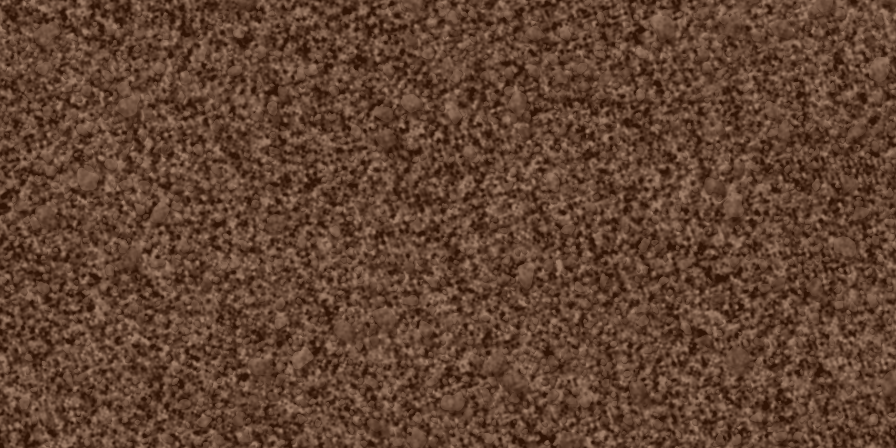
Give the GLSL for this texture, as a WebGL 1 fragment shader.

```glsl
precision highp float;

uniform vec2 u_resolution;

#define GRAIN_SCALE 96.0
#define GRAIN_CONTRAST 1.08
#define GROUND_TONE 0.44
#define CLOD_TONE 0.64
#define CLOD_LAYERS 3
#define FINEST_CLODS 44.0
#define CLOD_AMOUNT 0.42
#define SHADOW_DEPTH 0.5
#define DARK_SOIL vec3(0.225, 0.117, 0.058)
#define LIGHT_SOIL vec3(0.580, 0.452, 0.370)

float hash(vec2 p) {
  return fract(sin(dot(p, vec2(127.1, 311.7))) * 43758.5453);
}

vec2 hash2(vec2 p) {
  return vec2(hash(p), hash(p + 57.3));
}

mat2 rotation(float angle) {
  float c = cos(angle), s = sin(angle);
  return mat2(c, s, -s, c);
}

float noise(vec2 p) {
  vec2 cell = floor(p);
  vec2 f = fract(p);
  f = f * f * (3.0 - 2.0 * f);
  float low = mix(hash(cell), hash(cell + vec2(1.0, 0.0)), f.x);
  float high = mix(hash(cell + vec2(0.0, 1.0)), hash(cell + 1.0), f.x);
  return mix(low, high, f.y);
}

// Fine crumbs: two rotated octaves centred on zero
float crumbs(vec2 p) {
  float coarse = noise(rotation(0.5) * p * GRAIN_SCALE) - 0.5;
  float fine = noise(rotation(1.2) * p * GRAIN_SCALE * 1.65 + 19.0) - 0.5;
  return coarse + 0.75 * fine;
}

// Lays one size of lumps, with their shadows, over the tone below
float addClods(float tone, vec2 p, float cells, float amount, float grain) {
  vec2 q = p * cells;
  vec2 home = floor(q);
  vec2 lightDir = normalize(vec2(-0.4, 1.0));
  float pixel = cells / u_resolution.y;
  vec2 warp = vec2(noise(q * 4.0), noise(q * 4.0 + 31.0)) - 0.5;

  for (int j = -1; j <= 1; j++) {
    for (int i = -1; i <= 1; i++) {
      vec2 id = home + vec2(float(i), float(j));
      vec2 seed = id + cells * 3.7;
      float patchiness = 0.3 + 1.4 * noise(id / cells * 4.0 + 8.0);
      if (hash(seed) > amount * patchiness) continue;

      float radius = mix(0.19, 0.33, hash(seed + 11.0));
      vec2 offset = q - id - 0.2 - 0.6 * hash2(seed + 23.0);
      mat2 turn = rotation(6.283 * hash(seed + 37.0));
      vec2 stretch = vec2(0.88, 1.2);
      vec2 shape = offset + warp * 0.2;
      float dist = length(turn * shape * stretch) / radius;
      float shadowDist = length(turn * (shape + lightDir * 0.13) * stretch) / radius;

      float shadow = 1.0 - smoothstep(0.75, 1.4, shadowDist);
      tone *= 1.0 - SHADOW_DEPTH * shadow;

      float edge = 0.6 * pixel / radius;
      float cover = 1.0 - smoothstep(1.0 - edge, 1.0 + edge, dist);
      float face = CLOD_TONE + 0.24 * (hash(seed + 41.0) - 0.5);
      face += 0.16 * dot(offset, lightDir) / radius - 0.1 * dist * dist;
      face += 0.42 * grain;
      tone = mix(tone, face, cover * 0.94);
    }
  }
  return tone;
}

void main() {
  vec2 p = gl_FragCoord.xy / u_resolution.y;
  float grain = crumbs(p);

  // Loose ground with broad, faint unevenness
  float tone = GROUND_TONE + GRAIN_CONTRAST * grain;
  tone += 0.12 * (noise(p * 5.0) - 0.5) + 0.16 * (noise(p * 26.0) - 0.5);

  // Lumps from small and many to large and few
  float cells = FINEST_CLODS;
  float amount = CLOD_AMOUNT;
  for (int k = 0; k < CLOD_LAYERS; k++) {
    tone = addClods(tone, p, cells, amount, grain);
    cells *= 0.53;
    amount *= 0.56;
  }

  vec3 colour = mix(DARK_SOIL, LIGHT_SOIL, clamp(tone, -0.12, 1.12));
  gl_FragColor = vec4(colour, 1.0);
}
```
